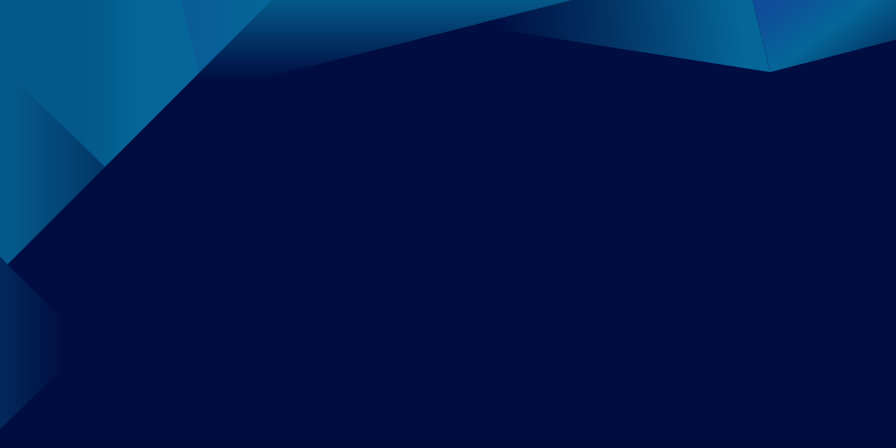
This background is drawn by a WebGL 1 fragment shader. Its source:

```glsl
precision highp float;

uniform vec2 u_resolution;

const vec2 CANVAS = vec2(2.0, 1.0);
const vec3 NAVY = vec3(0.0, 0.05, 0.255);
const vec3 DUSK = vec3(0.01, 0.16, 0.36);
const vec3 STEEL = vec3(0.01, 0.21, 0.40);
const vec3 OCEAN = vec3(0.015, 0.35, 0.54);
const vec3 TEAL = vec3(0.02, 0.40, 0.60);
const vec3 AZURE = vec3(0.04, 0.36, 0.59);
const vec3 COBALT = vec3(0.06, 0.30, 0.60);

// Smooth half plane: for a left of b, it covers the area below the line
float below(vec2 p, vec2 a, vec2 b, float blur) {
    vec2 normal = normalize(vec2(a.y - b.y, b.x - a.x));
    return smoothstep(-blur, blur, dot(p - a, normal));
}

// Position along the axis from a to b, limited to 0..1
float along(vec2 p, vec2 a, vec2 b) {
    vec2 axis = b - a;
    return clamp(dot(p - a, axis) / dot(axis, axis), 0.0, 1.0);
}

vec3 ramp(vec3 first, vec3 middle, vec3 last, float t) {
    return t < 0.5 ? mix(first, middle, t * 2.0) : mix(middle, last, t * 2.0 - 1.0);
}

// Dim fold on the lower left side
vec3 paintLowerFold(vec3 color, vec2 p, float blur) {
    float mask = below(p, vec2(0.0, 0.573), vec2(0.143, 0.716), blur);
    mask *= 1.0 - below(p, vec2(0.0, 0.958), vec2(0.143, 0.82), blur);
    return mix(color, mix(DUSK, NAVY, along(p, vec2(0.0), vec2(0.148, 0.0))), mask);
}

// Two facets meeting at a steep crease on the upper right
vec3 paintRightFacets(vec3 color, vec2 p, float blur) {
    vec2 tip = vec2(1.719, 0.161);
    float leftSide = below(p, vec2(1.68, 0.0), tip, blur);
    float wedgeMask = 1.0 - below(p, vec2(1.055, 0.057), tip, blur);
    float prismMask = 1.0 - below(p, tip, vec2(2.0, 0.0885), blur);
    vec3 wedge = ramp(NAVY, STEEL, TEAL, along(p, vec2(1.1, 0.08), vec2(1.65, 0.02)));
    vec3 prism = ramp(COBALT, TEAL, STEEL, along(p, vec2(1.74, 0.0), vec2(1.88, 0.19)));
    color = mix(color, prism, prismMask * (1.0 - leftSide));
    return mix(color, wedge, wedgeMask * leftSide);
}

// Long strip fading downward from the top edge
vec3 paintTopStrip(vec3 color, vec2 p, float blur) {
    float mask = 1.0 - below(p, vec2(0.56, 0.182), vec2(1.276, 0.0), blur);
    return mix(color, mix(OCEAN, NAVY, along(p, vec2(0.0), vec2(0.0, 0.178))), mask);
}

// Bright corner with a darker folded triangle on its left
vec3 paintCorner(vec3 color, vec2 p, float blur) {
    float mask = 1.0 - below(p, vec2(0.0, 0.607), vec2(0.607, 0.0), blur);
    mask *= 1.0 - below(p, vec2(0.0, 0.573), vec2(0.143, 0.716), blur);
    float fold = below(p, vec2(0.0, 0.145), vec2(0.234, 0.372), blur);
    vec3 face = mix(OCEAN, TEAL, smoothstep(0.18, 0.33, p.x));
    float glint = 1.0 - below(p, vec2(0.404, 0.0), vec2(0.443, 0.16), blur);
    face = mix(face, mix(AZURE, TEAL, along(p, vec2(0.42, 0.0), vec2(0.60, 0.0))), glint);
    vec3 shade = mix(OCEAN, STEEL, along(p, vec2(0.03, 0.0), vec2(0.234, 0.0)));
    return mix(color, mix(face, shade, fold), mask);
}

void main() {
    // Distance is measured from the top left corner
    vec2 uv = gl_FragCoord.xy / u_resolution;
    vec2 p = vec2(uv.x, 1.0 - uv.y) * CANVAS;
    float blur = 0.75 / u_resolution.y;

    vec3 color = paintLowerFold(NAVY, p, blur);
    color = paintRightFacets(color, p, blur);
    color = paintTopStrip(color, p, blur);
    color = paintCorner(color, p, blur);

    // Slightly darker rim along the bottom
    color *= 1.0 - 0.12 * smoothstep(0.984 - blur, 0.984 + blur, p.y);
    gl_FragColor = vec4(color, 1.0);
}
```
